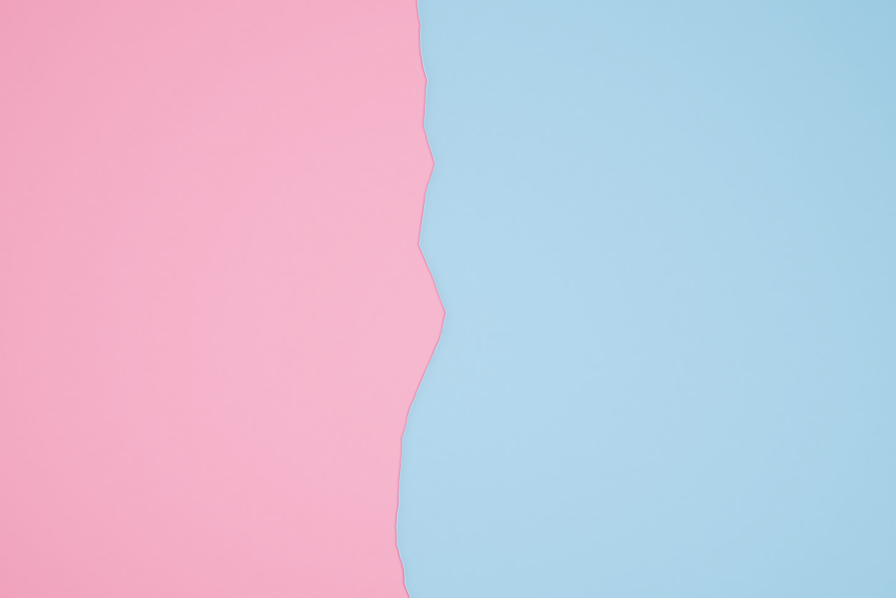
Write a WebGL 1 fragment shader that draws this background.

```glsl
precision highp float;
// Two sheets of paper: pink on the left, its torn edge lying over pale blue.
// The tear is a chain of straight legs roughened by noise; each sheet fades
// softly from a bright centre towards its outer corners.

uniform vec2 u_resolution;

const vec3 PINK_LIGHT = vec3(0.965, 0.722, 0.810);
const vec3 PINK_DEEP  = vec3(0.940, 0.628, 0.730);
const vec3 BLUE_LIGHT = vec3(0.705, 0.845, 0.927);
const vec3 BLUE_DEEP  = vec3(0.605, 0.790, 0.880);
const vec3 RIM_COLOR  = vec3(0.860, 0.510, 0.680);
const vec3 FIBRE_COLOR = vec3(0.800, 0.870, 0.950);

const vec2  LIGHT_CENTRE = vec2(0.50, 0.42);
const float TEAR_TOP = 0.4650;     // where the tear meets the top edge
const float ROUGHNESS = 0.0026;    // size of the small nicks
const float RIM_WIDTH = 0.0022;
const float FIBRE_WIDTH = 0.0016;
const float SHADOW_WIDTH = 0.0045;
const float GRAIN = 0.004;

float hash(vec2 p) {
    p = fract(p * vec2(0.1031, 0.1137));
    p += dot(p, p.yx + 33.33);
    return fract((p.x + p.y) * p.x * 7.31);
}

float noise(vec2 p) {
    vec2 cell = floor(p);
    vec2 f = fract(p);
    f = f * f * (3.0 - 2.0 * f);
    float low = mix(hash(cell), hash(cell + vec2(1.0, 0.0)), f.x);
    float high = mix(hash(cell + vec2(0.0, 1.0)), hash(cell + vec2(1.0)), f.x);
    return mix(low, high, f.y);
}

// Sideways shift gained on the way down from one depth to another
float leg(float depth, float from, float to, float shift) {
    return shift * clamp((depth - from) / (to - from), 0.0, 1.0);
}

// Horizontal place of the tear, depth running 0 at the top to 1 at the bottom
float tearLine(float depth) {
    float x = TEAR_TOP;
    x += leg(depth, 0.000, 0.040, 0.0040);
    x += leg(depth, 0.088, 0.133, 0.0076);
    x += leg(depth, 0.133, 0.211, -0.0039);
    x += leg(depth, 0.211, 0.273, 0.0130);
    x += leg(depth, 0.273, 0.322, -0.0104);
    x += leg(depth, 0.322, 0.408, -0.0079);
    x += leg(depth, 0.408, 0.459, 0.0144);
    x += leg(depth, 0.459, 0.523, 0.0156);
    x += leg(depth, 0.523, 0.566, -0.0065);
    x += leg(depth, 0.566, 0.625, -0.0169);
    x += leg(depth, 0.625, 0.674, -0.0144);
    x += leg(depth, 0.674, 0.732, -0.0104);
    x += leg(depth, 0.732, 0.879, -0.0065);
    x += leg(depth, 0.910, 0.953, 0.0085);
    x += leg(depth, 0.975, 1.000, 0.0058);

    // Nicks, strongest near the bottom
    float nicks = 0.0;
    float size = 0.6;
    float frequency = 45.0;
    for (int i = 0; i < 3; i++) {
        nicks += size * (noise(vec2(depth * frequency, 4.5)) - 0.5);
        size *= 0.5;
        frequency *= 2.1;
    }
    return x + nicks * ROUGHNESS * mix(0.8, 1.6, smoothstep(0.55, 0.95, depth));
}

// 0 at the bright centre, about 1 in the corners
float falloff(vec2 uv) {
    vec2 d = uv - LIGHT_CENTRE;
    d.x /= 0.5;
    d.y /= d.y > 0.0 ? 1.0 - LIGHT_CENTRE.y : LIGHT_CENTRE.y;
    return clamp(dot(d * d, vec2(0.58, 0.36)), 0.0, 1.0);
}

void main() {
    vec2 uv = gl_FragCoord.xy / u_resolution;
    float depth = 1.0 - uv.y;
    float pixel = 1.0 / u_resolution.x;
    float side = uv.x - tearLine(depth);   // negative on the pink sheet
    float shade = falloff(uv);

    // Sheets, the blue one a little lighter low on the right
    vec3 pink = mix(PINK_LIGHT, PINK_DEEP, shade);
    float blueShade = shade * mix(0.72, 1.0, smoothstep(0.0, 1.0, uv.y));
    vec3 blue = mix(BLUE_LIGHT, BLUE_DEEP, blueShade);

    // Pale fibres and a faint shadow just beyond the tear
    float wear = noise(vec2(depth * 38.0, 17.0));
    float shadow = exp(-max(side, 0.0) / SHADOW_WIDTH);
    blue *= 1.0 - 0.05 * shadow;
    float fibre = 1.0 - smoothstep(0.0, FIBRE_WIDTH + pixel, side);
    blue = mix(blue, FIBRE_COLOR, fibre * (0.3 + 0.5 * wear));

    // Darker rim on the pink lip, heavier at the lower end
    float rim = smoothstep(-RIM_WIDTH - pixel, 0.0, side);
    float rimStrength = 0.50 + 0.25 * wear + 0.25 * smoothstep(0.85, 1.0, depth);
    pink = mix(pink, RIM_COLOR, rim * rimStrength);

    vec3 color = mix(pink, blue, smoothstep(-0.7 * pixel, 0.7 * pixel, side));

    // Soft paper grain
    vec2 paper = uv * vec2(u_resolution.x / u_resolution.y, 1.0);
    color += GRAIN * (noise(paper * 120.0) - 0.5);
    gl_FragColor = vec4(color, 1.0);
}
```
